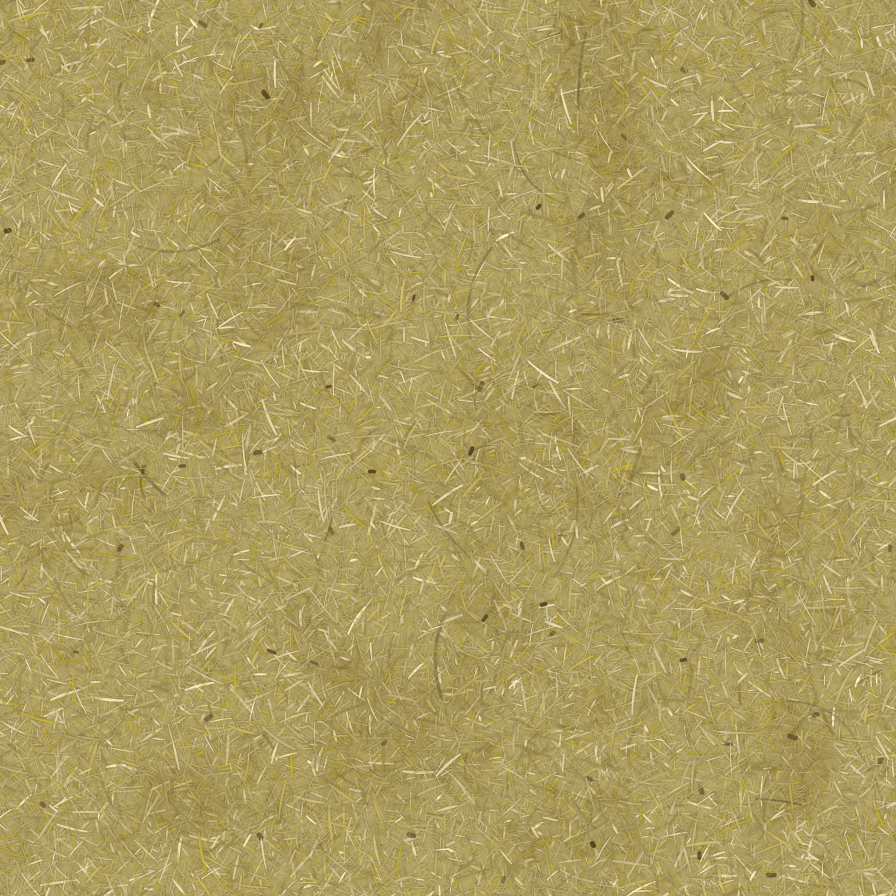
Reproduce this texture procedurally as a three.js fragment shader.

```glsl
// Chopped straw pressed into a dusty mat: many jittered grids each scatter one
// short stalk per cell, stacked from fine and dull to large and pale. Sparse
// curved stems, brown fibres and dark specks lie just under the top stalks.

varying vec2 vUv;

const vec3 DUST   = vec3(0.69, 0.63, 0.39);
const vec3 KHAKI  = vec3(0.70, 0.64, 0.40);
const vec3 PALE   = vec3(0.76, 0.70, 0.48);
const vec3 YELLOW = vec3(0.75, 0.68, 0.36);
const vec3 SHADE  = vec3(0.61, 0.54, 0.29);
const vec3 GOLD   = vec3(0.72, 0.64, 0.18);
const vec3 CREAM  = vec3(0.92, 0.87, 0.70);
const vec3 BROWN  = vec3(0.48, 0.38, 0.15);
const vec3 OLIVE  = vec3(0.43, 0.41, 0.23);
const vec3 BARK   = vec3(0.31, 0.24, 0.11);

const int   LAYERS      = 15;
const int   TOP_LAYERS  = 2;       // stalks lying above the debris
const float FINE_CELLS  = 68.0;
const float LARGE_CELLS = 36.0;
const float THIN        = 0.0006;  // half widths of stalks
const float THICK       = 0.0018;
const float SOFTNESS    = 0.0008;  // edge blur
const float SHADOW_SIZE = 0.0023;
const float SHADOW      = 0.085;
const float EXPOSURE    = 1.035;
const float PI          = 3.14159;

vec4 hash4(vec2 p) {
  vec4 h = fract(p.xyxy * vec4(0.1031, 0.1030, 0.0973, 0.1099));
  h += dot(h, h.wzxy + 33.33);
  return fract((h.xxyz + h.yzzw) * h.zywx);
}

float valueNoise(vec2 p) {
  vec2 i = floor(p), f = fract(p);
  f = f * f * (3.0 - 2.0 * f);
  float low  = mix(hash4(i).x, hash4(i + vec2(1.0, 0.0)).x, f.x);
  float high = mix(hash4(i + vec2(0.0, 1.0)).x, hash4(i + 1.0).x, f.x);
  return mix(low, high, f.y);
}

float fbm(vec2 p) {
  return 0.5 * valueNoise(p) + 0.3 * valueNoise(p * 2.1 + 7.0)
       + 0.2 * valueNoise(p * 4.3 + 19.0);
}

// Offset from a stalk's centre, turned to run along and across it
vec2 alongStalk(vec2 offset, float turn) {
  vec2 dir = vec2(cos(turn * PI), sin(turn * PI));
  return vec2(dot(offset, dir), dot(offset, vec2(-dir.y, dir.x)));
}

vec3 stalkColour(float pick) {
  vec3 c = KHAKI;
  c = mix(c, PALE,   step(0.28, pick));
  c = mix(c, YELLOW, step(0.50, pick));
  c = mix(c, SHADE,  step(0.69, pick));
  c = mix(c, GOLD,   step(0.80, pick));
  return mix(c, CREAM, step(0.88, pick));
}

// Lays one grid of slender stalks, each with a shadow and a lit side
vec3 layStalks(vec3 ground, vec2 uv, float cells, float seed) {
  vec2 grid = uv * cells + seed * vec2(0.37, 0.61);
  for (int y = -1; y <= 1; y++) {
    for (int x = -1; x <= 1; x++) {
      vec2 cell = floor(grid) + vec2(float(x), float(y));
      vec4 place = hash4(cell + seed * 17.0 + 5.0);
      vec4 look = hash4(cell + seed * 23.0 + 171.0);
      vec2 q = alongStalk(grid - cell - place.xy, place.z);
      q.y += (place.w - 0.5) * 0.2 * q.x * q.x;
      q /= cells;
      float halfLength = mix(0.22, 0.9, look.x * look.x) / cells;
      float halfWidth = mix(THIN, THICK, look.y * look.y);
      float taper = 1.0 - 0.4 * min(abs(q.x) / halfLength, 1.0);
      vec2 edge = abs(q) - vec2(halfLength, halfWidth * taper);
      float dist = max(edge.x + 0.4 * q.y, edge.y);
      float opacity = mix(0.25, 1.0, place.w);
      float cover = opacity * smoothstep(SOFTNESS, -SOFTNESS, dist);
      float side = clamp(q.y / halfWidth, -1.0, 1.0);
      vec3 stalk = stalkColour(look.z) * (mix(0.96, 1.07, look.w) + 0.06 * side);
      ground *= 1.0 - SHADOW * opacity * smoothstep(SHADOW_SIZE, 0.0, dist);
      ground = mix(ground, stalk, cover);
    }
  }
  return ground;
}

// Mask of sparse, bent debris; lengths are in cells, width in canvas units
float debris(vec2 uv, float cells, float chance, float halfLength, float width) {
  vec2 grid = uv * cells + chance * 31.0;
  float mask = 0.0;
  for (int y = -1; y <= 1; y++) {
    for (int x = -1; x <= 1; x++) {
      vec2 cell = floor(grid) + vec2(float(x), float(y));
      vec4 place = hash4(cell + cells * 13.0);
      vec4 look = hash4(cell + cells * 29.0 + 83.0);
      vec2 q = alongStalk(grid - cell - place.xy, place.z);
      q.y += (look.x - 0.5) * 1.8 * q.x * q.x;
      float reach = halfLength * mix(0.35, 1.0, look.y);
      float dist = length(vec2(max(abs(q.x) - reach, 0.0), q.y)) / cells;
      dist -= width * mix(0.55, 1.0, look.z);
      float body = smoothstep(SOFTNESS, -SOFTNESS, dist) * mix(0.5, 1.0, look.w);
      mask = max(mask, body * step(place.w, chance));
    }
  }
  return mask;
}

void main() {
  float patches = fbm(vUv * 9.0);
  float dusting = valueNoise(vUv * 190.0);
  vec3 colour = DUST * (0.97 + 0.06 * dusting);

  for (int i = 0; i < LAYERS; i++) {
    if (i == LAYERS - TOP_LAYERS) {
      float worn = 0.45 + 0.55 * valueNoise(vUv * 90.0);
      colour = mix(colour, BROWN, 0.65 * worn * debris(vUv, 19.0, 0.3, 0.3, 0.0018));
      colour = mix(colour, OLIVE, 0.9 * worn * debris(vUv, 8.0, 0.28, 0.42, 0.0020));
      colour = mix(colour, BARK, 0.9 * debris(vUv, 23.0, 0.12, 0.09, 0.0029));
    }
    float height = float(i) / float(LAYERS - 1);
    colour = layStalks(colour, vUv, mix(FINE_CELLS, LARGE_CELLS, height), float(i) + 1.0);
  }

  // Faint damp stains and a fine dusty grain
  float stain = smoothstep(0.5, 0.8, patches);
  colour *= EXPOSURE * mix(vec3(1.0), vec3(0.94, 0.925, 0.87), stain);
  colour *= 0.98 + 0.04 * valueNoise(vUv * 300.0 + 40.0);
  gl_FragColor = vec4(colour, 1.0);
}
```
